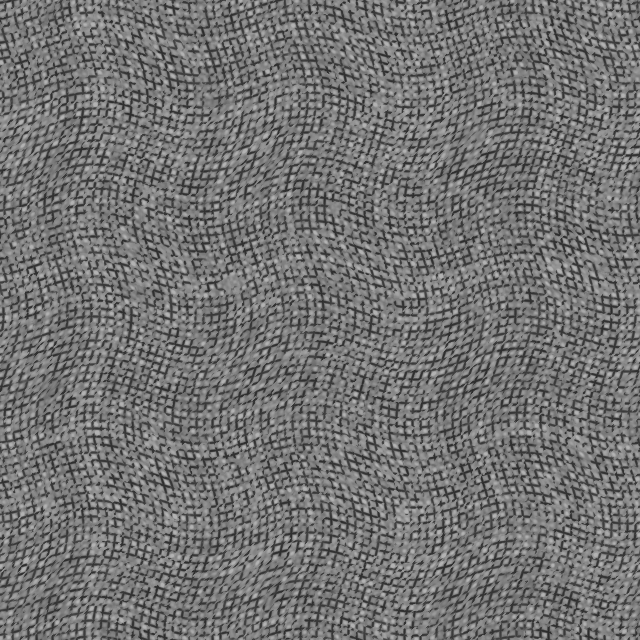
Write a three.js fragment shader that draws this pattern.

```glsl
varying vec2 vUv;

const float TAU = 6.283185;
const float THREADS = 80.0;             // threads across and up
const float WAVES = 3.0;                // bends across and up
const float WAVE_HEIGHT = 0.018;
const vec2 WAVE_CREST = vec2(0.48, 0.51);
const vec2 GAP_EDGE = vec2(0.48, 0.92); // thread body to open gap
const vec2 FLECK_EDGE = vec2(0.30, 0.62);
const vec2 FLECK_SCALE = vec2(2.6, 1.3);
const float GRAIN_SCALE = 2.7;
const float GRAIN_DEPTH = 0.13;
const float THREAD_VARIATION = 0.05;
const float KNOT_GLOW = 0.14;
const float BODY = 0.515;
const float SHADOW = 0.17;
const float HIGHLIGHT = 0.70;

float hash(vec2 p) {
  vec3 q = fract(p.xyx * vec3(0.1031, 0.1030, 0.0973));
  q += dot(q, q.yzx + 33.33);
  return fract((q.x + q.y) * q.z);
}

float valueNoise(vec2 p) {
  vec2 cell = floor(p);
  vec2 f = fract(p);
  f = f * f * (3.0 - 2.0 * f);
  float low = mix(hash(cell), hash(cell + vec2(1.0, 0.0)), f.x);
  float high = mix(hash(cell + vec2(0.0, 1.0)), hash(cell + 1.0), f.x);
  return mix(low, high, f.y);
}

// Bends both thread directions into gentle waves
vec2 bendCloth(vec2 uv) {
  return uv - WAVE_HEIGHT * cos(TAU * WAVES * (uv - WAVE_CREST)).yx;
}

void main() {
  vec2 cloth = bendCloth(vUv) * THREADS;
  vec2 thread = floor(cloth);
  vec2 fromAxis = abs(fract(cloth) - 0.5) * 2.0;

  // Open gaps, varying in depth from crossing to crossing
  vec2 gaps = smoothstep(GAP_EDGE.x, GAP_EDGE.y, fromAxis);
  float gap = max(gaps.x, gaps.y);
  gap *= 0.7 + 0.3 * valueNoise(cloth * 0.8 + 17.0);

  // Slanted fibres break the gaps into short dashes
  vec2 slanted = vec2(cloth.x - cloth.y, cloth.x + cloth.y) * FLECK_SCALE;
  float fleck = smoothstep(FLECK_EDGE.x, FLECK_EDGE.y, valueNoise(slanted + 300.0));

  // Fibre grain and a tone of its own for each thread
  float grain = valueNoise(cloth * GRAIN_SCALE + 71.0) - 0.5;
  float warpTone = hash(vec2(thread.x, 5.0)) - 0.5;
  float weftTone = hash(vec2(9.0, thread.y)) - 0.5;
  float tone = BODY + GRAIN_DEPTH * grain + THREAD_VARIATION * (warpTone + weftTone);

  // Raised crossings, a few of them much brighter
  float raised = 1.0 - smoothstep(0.1, 0.85, length(fromAxis));
  float lift = hash(thread + 41.0);
  tone += KNOT_GLOW * raised * (0.4 + lift * lift);

  tone = mix(min(tone, HIGHLIGHT), SHADOW, gap * fleck);
  gl_FragColor = vec4(vec3(tone), 1.0);
}
```
